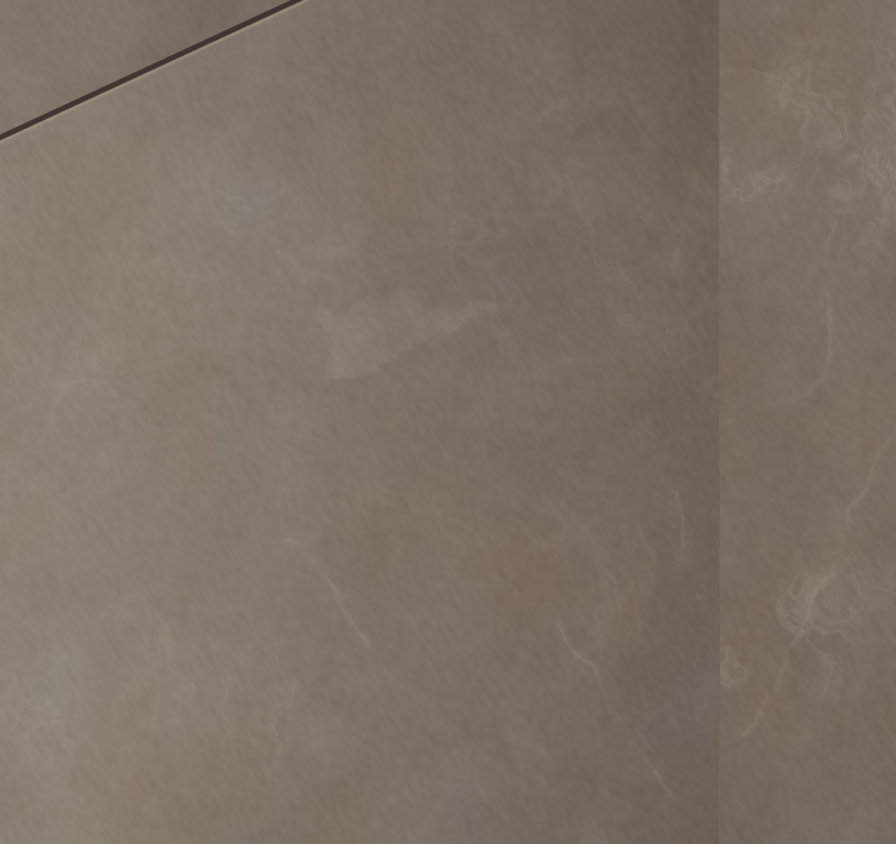
A Shadertoy shader for this texture:

```glsl
// Matte taupe stone tiles meeting at a shaded wall corner, with faint veins and one slanted joint.
const vec3 DARK_STONE = vec3(0.425, 0.375, 0.333);
const vec3 PALE_STONE = vec3(0.550, 0.509, 0.459);
const vec3 WARM_TINT = vec3(0.016, -0.002, -0.014);
const vec3 VEIN_TINT = vec3(0.066, 0.069, 0.068);
const vec3 JOINT_COLOR = vec3(0.235, 0.195, 0.175);
const vec3 JOINT_EDGE = vec3(0.66, 0.60, 0.54);
const float CORNER_X = 0.852;
const float JOINT_Y = 0.837;
const float JOINT_SLOPE = 0.463;
const float JOINT_HALF_WIDTH = 0.0031;
const float MOTTLE = 0.30;
const float GRAIN = 0.15;

vec2 hashGradient(vec2 cell) {
    vec3 q = fract(vec3(cell.xyx) * vec3(0.1031, 0.1030, 0.0973));
    q += dot(q, q.yzx + 33.33);
    float angle = 6.2832 * fract((q.x + q.y) * q.z);
    return vec2(cos(angle), sin(angle));
}

float gradientNoise(vec2 p) {
    vec2 i = floor(p), f = fract(p);
    vec2 u = f * f * f * (f * (f * 6.0 - 15.0) + 10.0);
    vec2 e = vec2(0.0, 1.0);
    float low = mix(dot(hashGradient(i), f), dot(hashGradient(i + e.yx), f - e.yx), u.x);
    float high = mix(dot(hashGradient(i + e), f - e), dot(hashGradient(i + e.yy), f - e.yy), u.x);
    return mix(low, high, u.y);
}

float fbm(vec2 p) {
    float sum = 0.0, amplitude = 0.6;
    for (int i = 0; i < 5; i++) {
        sum += amplitude * gradientNoise(p);
        p = mat2(1.6, 1.2, -1.2, 1.6) * p + 17.3;
        amplitude *= 0.55;
    }
    return sum;
}

float segmentDistance(vec2 p, vec2 a, vec2 b) {
    vec2 d = b - a;
    return length(p - a - d * clamp(dot(p - a, d) / dot(d, d), 0.0, 1.0));
}

// Long hairline veins, given as start and end points
float hairlines(vec2 p) {
    vec4 lines[6] = vec4[6](
        vec4(0.345, 0.365, 0.455, 0.200), vec4(0.660, 0.270, 0.800, 0.050),
        vec4(0.795, 0.420, 0.828, 0.295), vec4(1.065, 0.490, 0.885, 0.130),
        vec4(0.865, 0.500, 0.980, 0.555), vec4(0.980, 0.555, 0.985, 0.740));
    vec2 bend = 0.025 * vec2(fbm(p * 14.0), fbm(p * 14.0 + 40.0));
    float glow = 0.0;
    for (int i = 0; i < 6; i++) {
        float d = segmentDistance(p + bend, lines[i].xy, lines[i].zw);
        glow = max(glow, 0.65 * exp(-d * d / 0.000008) + 0.25 * exp(-d / 0.012));
    }
    return glow * smoothstep(-0.3, 0.25, fbm(p * 11.0 + 8.0));
}

// Irregular net of pale veins along the zero lines of warped noise
float veinNet(vec2 p) {
    vec2 warp = vec2(fbm(p * 5.0 + 3.0), fbm(p * 5.0 + 29.0));
    float ridge = abs(fbm(p * vec2(6.0, 4.0) + warp * 1.3));
    float patches = smoothstep(0.0, 0.32, fbm(p * 3.5 + 61.0));
    return patches * (0.5 * exp(-ridge * 28.0) + 0.3 * exp(-ridge * 7.0));
}

// Pale wedge of mineral, wide on the left and tapering to the right
float mineralWedge(vec2 p) {
    vec2 q = p - vec2(0.385, 0.595);
    q += 0.045 * vec2(fbm(p * 13.0), fbm(p * 13.0 + 70.0));
    float along = q.x / 0.20;
    float halfHeight = mix(0.042, 0.008, clamp(along, 0.0, 1.0));
    float d = max(abs(q.y - 0.20 * q.x) - halfHeight, max(-q.x, q.x - 0.20));
    return 1.0 - smoothstep(-0.004, 0.007, d);
}

// Light fading toward the corner, then a flatter right wall
float wallLight(vec2 p) {
    float left = mix(0.99, 0.24, smoothstep(-0.10, 0.86, p.x));
    left -= 0.20 * smoothstep(0.70, CORNER_X, p.x);
    left -= 0.10 * smoothstep(0.75, 1.0, p.y) + 0.08 * smoothstep(0.2, 0.0, p.y);
    float right = 0.20 + 0.22 * p.y + 0.3 * (p.x - CORNER_X);
    return mix(left, right, smoothstep(-0.002, 0.002, p.x - CORNER_X));
}

void mainImage(out vec4 fragColor, in vec2 fragCoord) {
    vec2 p = fragCoord / iResolution.y;
    float onRight = smoothstep(-0.001, 0.001, p.x - CORNER_X);
    vec2 stone = p + onRight * vec2(3.7, 1.9);

    // Cloudy mottling and fine slanted grain
    vec2 warp = vec2(fbm(stone * 3.0), fbm(stone * 3.0 + 50.0));
    float cloud = fbm(stone * vec2(5.0, 3.6) + warp);
    float blotch = fbm(stone * 13.0 + warp * 2.0 + 90.0);
    vec2 slanted = mat2(0.82, -0.57, 0.57, 0.82) * stone;
    float grain = gradientNoise(slanted * vec2(150.0, 75.0))
                + 0.6 * gradientNoise(slanted * vec2(62.0, 38.0) + 9.0);
    float tone = wallLight(p) + MOTTLE * (cloud + 0.55 * blotch) + GRAIN * grain;
    vec3 color = mix(DARK_STONE, PALE_STONE, tone);
    color += WARM_TINT * (fbm(stone * 4.0 + 120.0) - 0.6 * cloud) * 1.5;

    // Veins, stronger on the right wall, and the mineral patch
    float veins = veinNet(stone) * mix(0.55, 1.0, onRight) + 0.7 * hairlines(p);
    color += VEIN_TINT * (veins + 0.42 * mineralWedge(p));

    // Slanted tile joint with a lit lower edge
    float d = (p.y - JOINT_Y - JOINT_SLOPE * p.x) / length(vec2(1.0, JOINT_SLOPE));
    color *= 1.0 - 0.07 * smoothstep(0.0, 0.004, d);
    color = mix(color, JOINT_EDGE, 0.55 * exp(-pow((d + 0.0050) / 0.0019, 2.0)));
    float joint = 1.0 - smoothstep(-0.0012, 0.0012, abs(d) - JOINT_HALF_WIDTH);
    color = mix(color, JOINT_COLOR, 0.95 * joint);
    fragColor = vec4(color, 1.0);
}
```
